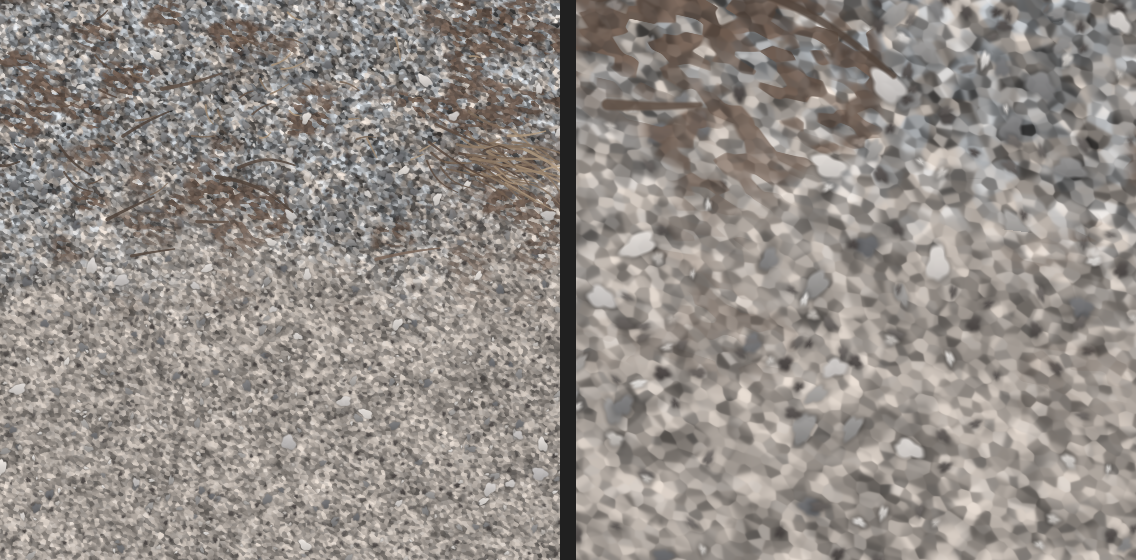
Left, the full canvas; right, a detail of the centre.
A Shadertoy shader for this texture:

```glsl
// Dusty gravel ground: sandy grit, scattered stones, brown litter, twigs and a dry grass tuft.

const vec3 SAND = vec3(1.050, 1.0, 0.955);
const vec3 SLATE = vec3(0.975, 1.0, 1.025);
const vec3 LITTER = vec3(0.33, 0.265, 0.225);
const vec3 STRAW = vec3(0.72, 0.63, 0.52);
const vec3 BARK = vec3(0.36, 0.30, 0.26);

vec3 hash3(vec2 p) {
    vec3 q = fract(p.xyx * vec3(0.1031, 0.1030, 0.0973));
    q += dot(q, q.yxz + 33.33);
    return fract((q.xxy + q.yzz) * q.zyx);
}

mat2 rotation(float a) {
    return mat2(cos(a), sin(a), -sin(a), cos(a));
}

// Cellular noise: three random values per grain, blended softly at the borders.
vec3 grains(vec2 p, float sharpness, float seed) {
    vec2 cell = floor(p);
    vec3 sum = vec3(0.0);
    float total = 0.0001;
    for (int j = -1; j <= 1; j++)
    for (int i = -1; i <= 1; i++) {
        vec2 id = cell + vec2(i, j);
        vec2 offset = id + hash3(id + seed).xy - p;
        float weight = exp(-sharpness * dot(offset, offset));
        sum += weight * hash3(id + seed + 71.7);
        total += weight;
    }
    return sum / total;
}

// Blends randomly turned, wobbly stones over the ground, with a small shadow.
vec3 addStones(vec3 ground, vec2 uv, float scale, float density, float radius,
               vec3 dark, vec3 light, float seed) {
    vec2 p = uv * scale;
    vec2 cell = floor(p);
    float soft = 0.0022 * scale;
    for (int j = -1; j <= 1; j++)
    for (int i = -1; i <= 1; i++) {
        vec2 id = cell + vec2(i, j);
        vec3 place = hash3(id + seed);
        vec3 look = hash3(id + seed + 37.3);
        if (place.z > density) continue;
        vec2 q = rotation(look.x * 3.0 - 2.0) * (p - id - place.xy);
        q.y *= 1.2 + 0.7 * look.y;
        float angle = atan(q.y, q.x);
        float wobble = 1.0 + 0.13 * sin(3.0 * angle + 40.0 * look.y)
                     + 0.08 * sin(5.0 * angle + 60.0 * look.z);
        float size = radius * (0.55 + 0.75 * look.z) * wobble;
        float d = length(q) - size;
        float shadow = 1.0 - smoothstep(-soft, soft * 2.5, d);
        float cover = 1.0 - smoothstep(-soft, soft, d);
        vec3 face = mix(dark, light, look.y);
        face *= 1.0 + 0.10 * clamp((p.y - id.y - place.y) / radius, -1.0, 1.0);
        ground *= 1.0 - 0.22 * shadow;
        ground = mix(ground, face, cover * 0.92);
    }
    return ground;
}

// Coverage of a bent, tapering strand centred at c.
float strand(vec2 p, vec2 c, float angle, float len, float bend, float width) {
    vec2 q = (p - c) * rotation(angle);
    float t = clamp(q.x / len + 0.5, 0.0, 1.0);
    vec2 spine = vec2((t - 0.5) * len, bend * sin(3.14159 * t));
    float d = length(q - spine) - width * (1.0 - 0.6 * t);
    return 1.0 - smoothstep(-0.0007, 0.0015, d);
}

// Scatters strands around a centre, shading each between two colours.
vec3 addStrands(vec3 ground, vec2 uv, int count, vec2 centre, vec2 spread, float angle,
                float turn, float len, float width, vec3 dark, vec3 light, float seed) {
    for (int i = 0; i < count; i++) {
        vec3 a = hash3(vec2(float(i) * 1.73, seed));
        vec3 b = hash3(vec2(seed + 9.1, float(i) * 2.31));
        vec2 c = centre + spread * (a.xy + b.xy - 1.0);
        float cover = strand(uv, c, angle + turn * (a.z - 0.5), len * (0.5 + b.z),
                             len * 0.25 * (b.x - 0.5), width * (0.6 + 0.6 * b.y));
        ground = mix(ground, mix(dark, light, a.x), cover * 0.85);
    }
    return ground;
}

void mainImage(out vec4 fragColor, in vec2 fragCoord) {
    vec2 uv = fragCoord / iResolution.y;
    vec2 slanted = rotation(0.5) * uv * vec2(0.85, 1.1);

    // Broad zones: dusty sand below, coarse gravel above
    vec3 zones = grains(uv * 6.0, 4.0, 3.0);
    vec3 patches = grains(uv * vec2(15.0, 21.0), 6.0, 19.0);
    float gravel = smoothstep(0.42, 0.82, uv.y + 0.28 * (zones.x - 0.5));

    // Grit in three sizes
    vec3 fine = grains(slanted * 165.0, 9.0, 5.0) - 0.5;
    vec3 middle = grains(slanted * 85.0, 10.0, 11.0) - 0.5;
    float tone = 0.37 * fine.x + 0.25 * middle.x + 0.09 * (patches.x - 0.5);
    tone = mix(0.605, 0.555, gravel) + tone * mix(0.9, 1.3, gravel);
    vec3 tint = mix(SAND, SLATE, clamp(gravel * (0.55 + 1.6 * middle.y) + 0.3 * fine.y, 0.0, 1.0));
    vec3 color = tone * tint;

    // Grey pebbles, dark specks and pale chips
    color = addStones(color, uv, 42.0, 0.13 + 0.25 * gravel, 0.32,
                      vec3(0.40, 0.405, 0.42), vec3(0.66, 0.65, 0.64), 23.0);
    color = addStones(color, uv, 75.0, 0.13 + 0.08 * gravel, 0.28,
                      vec3(0.27, 0.25, 0.245), vec3(0.44, 0.42, 0.41), 41.0);
    color = addStones(color, uv, 66.0, 0.07 + 0.05 * gravel, 0.25,
                      vec3(0.72, 0.70, 0.68), vec3(0.88, 0.87, 0.86), 59.0);

    // Brown litter gathers in patches of the upper half
    float fibres = grains(rotation(0.35) * uv * vec2(75.0, 150.0), 9.0, 83.0).x;
    float litter = smoothstep(0.50, 0.78, patches.y) * smoothstep(0.38, 0.66, uv.y);
    float tuft = exp(-dot((uv - vec2(0.90, 0.70)) * vec2(9.0, 14.0),
                          (uv - vec2(0.90, 0.70)) * vec2(9.0, 14.0)));
    float brown = max(litter, tuft) * smoothstep(0.30, 0.62, fibres);
    color = mix(color, LITTER * (0.85 + 0.6 * (fine.z + 0.5)), brown * 0.8);

    // Larger pale stones, twigs, loose straws and the grass tuft
    color = addStones(color, uv, 22.0, 0.085, 0.25,
                      vec3(0.74, 0.73, 0.73), vec3(0.90, 0.88, 0.86), 97.0);
    color = addStrands(color, uv, 11, vec2(0.45, 0.67), vec2(0.50, 0.34), -0.1,
                       1.5, 0.11, 0.0028, BARK * 0.85, BARK * 1.35, 13.0);
    color = addStrands(color, uv, 36, vec2(0.52, 0.80), vec2(0.55, 0.25), -0.3,
                       2.2, 0.03, 0.0016, LITTER, STRAW, 29.0);
    color = addStrands(color, uv, 46, vec2(0.90, 0.71), vec2(0.13, 0.085), -0.35,
                       1.0, 0.085, 0.0020, LITTER, STRAW, 47.0);

    fragColor = vec4(clamp(color, 0.0, 1.0), 1.0);
}
```
